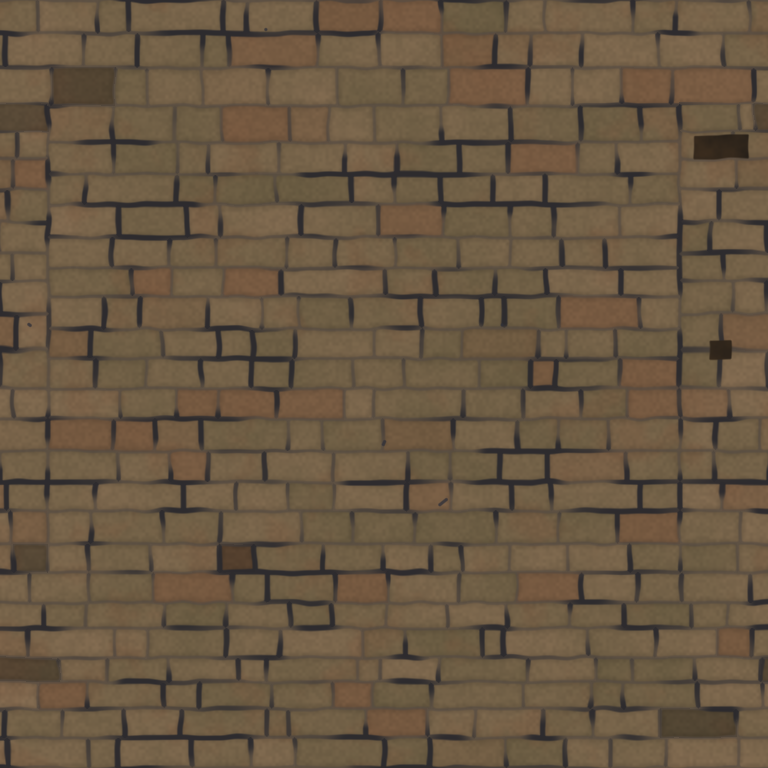
Give the GLSL for this texture, as a three.js fragment shader.

```glsl
// Weathered stone wall: 25 uneven courses of about 13 blocks each.
// Jittered course and joint edges give each block a rounded box distance;
// noise varies the joint width and darkness, and hashes tint the blocks.
varying vec2 vUv;

const float COURSES = 25.0;
const float SEAM_LEFT = 0.0625;
const float SEAM_RIGHT = 0.885;

float hash(vec2 p) {
  vec3 q = fract(vec3(p.xyx) * 0.1031);
  q += dot(q, q.yzx + 33.33);
  return fract((q.x + q.y) * q.z);
}

float noise(vec2 p) {
  vec2 i = floor(p);
  vec2 f = fract(p);
  f = f * f * (3.0 - 2.0 * f);
  float low = mix(hash(i), hash(i + vec2(1.0, 0.0)), f.x);
  float high = mix(hash(i + vec2(0.0, 1.0)), hash(i + 1.0), f.x);
  return mix(low, high, f.y);
}

float fbm(vec2 p) {
  float sum = 0.0;
  float gain = 0.5;
  for (int i = 0; i < 4; i++) {
    sum += gain * noise(p);
    p = p * 2.03 + 17.0;
    gain *= 0.5;
  }
  return sum / 0.9375;
}

float roundBox(vec2 p, vec2 halfSize, float radius) {
  vec2 q = abs(p) - halfSize + radius;
  return length(max(q, 0.0)) + min(max(q.x, q.y), 0.0) - radius;
}

// Upper edge of a course, counted from the top; courses 2 to 4 are taller
float courseEdge(float i) {
  float inner = step(0.5, i) * step(i, COURSES - 0.5);
  float swell = 0.68 * smoothstep(0.5, 4.5, i) * (1.0 - smoothstep(17.0, 25.0, i));
  return i + inner * (swell + 0.12 * (hash(vec2(i, 71.0)) - 0.5));
}

// Upright joint k of a run of n blocks; both ends stay fixed
float jointEdge(float k, float n, float seed) {
  float inner = step(0.5, k) * step(k, n - 0.5);
  return k + inner * 0.72 * (hash(vec2(k + 3.0, seed)) - 0.5);
}

// Scattered pits and short scratches
float marks(vec2 uv, float grid) {
  vec2 cell = floor(uv * grid);
  float seed = hash(cell + 51.0);
  vec2 dir = normalize(vec2(hash(cell + 5.0), hash(cell + 9.0)) - 0.497);
  vec2 p = (fract(uv * grid) - 0.5) / grid;
  float reach = 0.014 * max(hash(cell + 23.0) - 0.4, 0.0);
  p -= dir * clamp(dot(p, dir), -reach, reach);
  return step(0.94, seed) * (1.0 - smoothstep(0.0008, 0.0032, length(p)));
}

vec3 stoneColor(vec2 uv, vec2 id) {
  vec3 olive = vec3(0.405, 0.352, 0.252);
  vec3 sand = vec3(0.502, 0.412, 0.310);
  vec3 rust = vec3(0.465, 0.338, 0.242);
  float kind = hash(id + 13.0);
  float border = smoothstep(0.28, 0.52, abs(uv.x - 0.5));
  float tone = 0.12 + 0.62 * hash(id) + 0.18 * border;
  vec3 color = mix(olive, sand, tone + 0.55 * (fbm(uv * 24.0) - 0.45));
  color = mix(color, rust, 0.75 * smoothstep(0.84, 0.94, kind));
  color = mix(color, rust, 0.35 * smoothstep(0.55, 0.8, fbm(uv * 19.0 + 40.0)));
  color *= 1.0 - 0.28 * step(0.975, hash(id + 37.0));
  return color * (0.96 + 0.08 * noise(uv * 230.0));
}

void main() {
  // Hand-cut wobble
  vec2 uv = vUv + 0.0036 * (vec2(noise(vUv * 42.0), noise(vUv * 42.0 + 80.0)) - 0.5);

  // Course, shifted by half a block height inside the side strip
  float strip = max(step(uv.x, SEAM_LEFT), step(SEAM_RIGHT, uv.x));
  float t = clamp((1.0 - uv.y) * COURSES, 0.001, COURSES - 0.001);
  t += strip * 0.5 * smoothstep(3.0, 5.0, t) * (1.0 - smoothstep(10.0, 13.0, t));
  float row = floor(t);
  row += step(courseEdge(row + 1.0), t) - step(t, courseEdge(row));
  float top = courseEdge(row);
  float bottom = courseEdge(row + 1.0);

  // Run of blocks: full width, or split at the two seams
  float seamed = step(2.5, row) * step(row, 17.5);
  float seed = row + 60.0 * strip * seamed;
  float start = mix(hash(vec2(row, 7.0)), mix(SEAM_LEFT, SEAM_RIGHT, strip), seamed);
  float span = mix(1.0, mix(SEAM_RIGHT - SEAM_LEFT, 1.0 - SEAM_RIGHT + SEAM_LEFT, strip), seamed);
  float n = mix(13.0, mix(10.0 + floor(2.99 * hash(vec2(row, 19.0))), 3.0, strip), seamed);
  float s = fract(uv.x - start) / span * n;
  float k = floor(s);
  k += step(jointEdge(k + 1.0, n, seed), s) - step(s, jointEdge(k, n, seed));
  float left = jointEdge(k, n, seed);
  float right = jointEdge(k + 1.0, n, seed);

  // Block distance in canvas units
  vec2 scale = vec2(span / n, 1.0 / COURSES);
  vec2 p = (vec2(s, t) - 0.5 * vec2(left + right, top + bottom)) * scale;
  vec2 halfSize = 0.5 * vec2(right - left, bottom - top) * scale;
  float d = roundBox(p, halfSize, 0.005);

  // Joints: faint mortar that opens into dark gaps
  vec2 q = abs(p) - halfSize;
  float upright = smoothstep(-0.002, 0.002, q.x - q.y);
  float wear = smoothstep(0.42, 0.85, noise(vUv * vec2(17.0, 27.0) + 5.0) + 0.16 * upright);
  float width = mix(0.0003, 0.0019, wear);
  float joint = 1.0 - smoothstep(width, width + 0.0032, -d);
  vec3 mortar = mix(vec3(0.335, 0.295, 0.262), vec3(0.165, 0.160, 0.175), wear);

  vec3 color = stoneColor(vUv, vec2(k, seed));
  color *= 1.0 - 0.10 * (1.0 - smoothstep(0.0, 0.010, -d));
  color = mix(color, mortar, joint * mix(0.65, 0.95, wear));
  color = mix(color, vec3(0.19, 0.19, 0.22), 0.8 * marks(vUv, 13.0));

  // Two sooty hollows in the right strip
  float hollow = min(roundBox(uv - vec2(0.938, 0.809), vec2(0.036, 0.015), 0.002),
                     roundBox(uv - vec2(0.938, 0.544), vec2(0.015, 0.012), 0.002));
  vec3 soot = mix(vec3(0.13, 0.11, 0.09), vec3(0.24, 0.18, 0.12), fbm(vUv * 40.0));
  color = mix(color, soot, 1.0 - smoothstep(-0.0015, 0.0015, hollow));

  gl_FragColor = vec4(color, 1.0);
}
```
